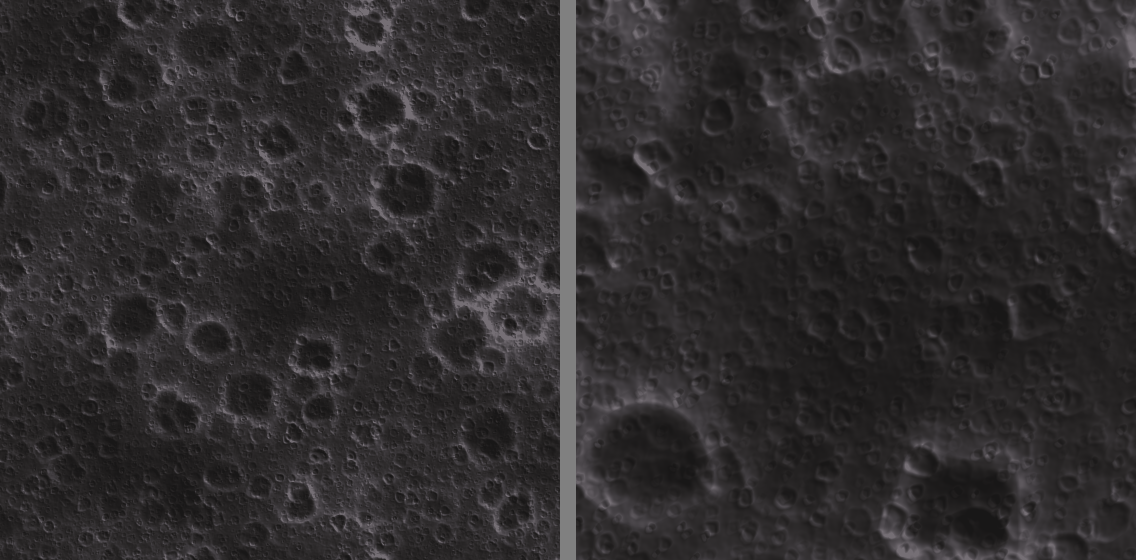
Left: the whole. Right: its middle third, enlarged.
Write a WebGL 1 fragment shader that draws this texture.

```glsl
precision highp float;
// Dark, densely cratered rocky ground with pale dusty rims and fine grit.

uniform vec2 u_resolution;

const vec3 DARK_TINT = vec3(1.03, 0.97, 0.975);
const vec3 PALE_TINT = vec3(1.02, 0.965, 1.02);
const float FLOOR_TONE = 0.045;    // brightness of the deepest shade
const float MID_TONE = 0.128;      // median brightness above the floor
const float CONTRAST = 0.46;       // spread of brightness, logarithmic
const vec2 LIGHT_DIR = vec2(0.707, 0.707);
const float LIGHT_GAIN = 0.135;
const float SAMPLE_STEP = 0.0014;  // distance used to measure slopes

const int CRATER_LAYERS = 5;
const float FIRST_CELLS = 7.0;     // cells across for the largest craters
const float CELL_GROWTH = 1.9;
const float MIN_RADIUS = 0.2;      // in cells
const float MAX_RADIUS = 0.42;
const float MIN_STRENGTH = 0.1;
const float MAX_STRENGTH = 1.25;
const float RIM_WOBBLE = 0.13;
const float RIM_TONE = 1.0;
const float FIRST_RELIEF = 0.55;
const float RELIEF_GROWTH = 1.09;
const float GRIT_FREQUENCY = 30.0;
const float GRIT_HEIGHT = 1.05;
const float PATCH_FREQUENCY = 3.4;
const float PATCH_TONE = 1.55;

vec2 hash2(vec2 p) {
  vec3 q = fract(p.xyx * vec3(0.1031, 0.1030, 0.0973));
  q += dot(q, q.yzx + 33.33);
  return fract((q.xx + q.yz) * q.zy);
}

float corner(vec2 cell, vec2 offset) {
  float angle = 6.28318 * hash2(cell + 57.0).x;
  return dot(vec2(cos(angle), sin(angle)), offset);
}

float gradientNoise(vec2 p) {
  vec2 i = floor(p), f = fract(p);
  vec2 u = f * f * f * (f * (f * 6.0 - 15.0) + 10.0);
  vec2 e = vec2(1.0, 0.0);
  return mix(mix(corner(i, f), corner(i + e, f - e), u.x),
             mix(corner(i + e.yx, f - e.yx), corner(i + e.xx, f - e.xx), u.x), u.y);
}

float fbm(vec2 p) {
  float sum = 0.0, weight = 1.0;
  for (int i = 0; i < 4; i++) {
    sum += weight * gradientNoise(p);
    p = mat2(1.6, 1.2, -1.2, 1.6) * p + 17.3;
    weight *= 0.53;
  }
  return sum;
}

// Height of one crater; d is the distance from its centre in radii.
float craterProfile(float d) {
  float bowl = 0.75 * (smoothstep(0.35, 1.0, d) - 1.0);
  float innerRim = smoothstep(0.55, 1.05, d);
  float outerRim = exp(-2.6 * max(d - 1.0, 0.0));
  return bowl + innerRim * outerRim * (1.0 - smoothstep(1.0, 2.2, d));
}

// One layer of scattered craters; p is in cells.
float craterLayer(vec2 p, float seed) {
  p += RIM_WOBBLE * vec2(gradientNoise(p * 2.6 + seed), gradientNoise(p * 2.6 - seed));
  vec2 home = floor(p);
  float sum = 0.0;
  for (int y = -1; y <= 1; y++) {
    for (int x = -1; x <= 1; x++) {
      vec2 cell = home + vec2(float(x), float(y));
      vec2 centre = cell + 0.1 + 0.8 * hash2(cell + seed);
      vec2 traits = hash2(cell + seed + 211.0);
      float radius = mix(MIN_RADIUS, MAX_RADIUS, traits.x);
      float strength = mix(MIN_STRENGTH, MAX_STRENGTH, traits.y);
      sum += strength * craterProfile(length(p - centre) / radius);
    }
  }
  return sum;
}

// x: height of the ground, y: tone of hollows and rims
vec2 ground(vec2 p) {
  vec2 result = vec2(GRIT_HEIGHT / GRIT_FREQUENCY * fbm(p * GRIT_FREQUENCY), 0.0);
  float cells = FIRST_CELLS, relief = FIRST_RELIEF, tone = 1.0;
  for (int i = 0; i < CRATER_LAYERS; i++) {
    float craters = craterLayer(p * cells + 3.7, 31.0 * float(i + 1));
    result += craters * vec2(relief / cells, tone);
    cells *= CELL_GROWTH;
    relief *= RELIEF_GROWTH;
    tone *= 0.55;
  }
  return result;
}

void main() {
  vec2 p = gl_FragCoord.xy / min(u_resolution.x, u_resolution.y);

  // Slope towards the light
  vec2 here = ground(p);
  float ahead = ground(p + LIGHT_DIR * SAMPLE_STEP).x;
  float behind = ground(p - LIGHT_DIR * SAMPLE_STEP).x;
  float shade = (behind - ahead) / (2.0 * SAMPLE_STEP);

  // Broad patches of dust, strongest on the rims
  float dust = fbm(p * PATCH_FREQUENCY + 9.0);
  float rims = here.y * (1.0 + 0.7 * dust);
  float level = RIM_TONE * rims + PATCH_TONE * dust + LIGHT_GAIN * shade - 0.34;
  level = clamp(level, -2.2, 2.5);

  float brightness = FLOOR_TONE + MID_TONE * exp(CONTRAST * level);
  vec3 tint = mix(DARK_TINT, PALE_TINT, smoothstep(0.13, 0.26, brightness));
  gl_FragColor = vec4(brightness * tint, 1.0);
}
```
